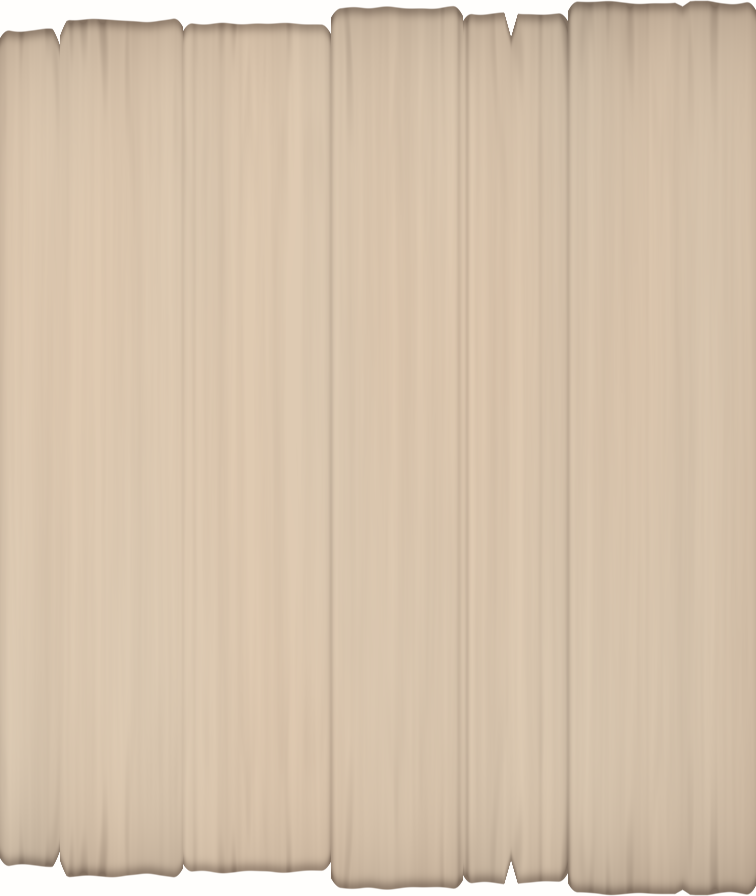
Write a WebGL 2 fragment shader that draws this texture.

```glsl
#version 300 es
precision highp float;
// Pale upright wooden planks with worn, shaded ends and fine vertical grain.

uniform vec2 u_resolution;
out vec4 fragColor;

const vec3 PAPER = vec3(1.0, 0.995, 0.99);
const vec3 WOOD = vec3(0.872, 0.793, 0.698);
const vec3 BARK = vec3(0.49, 0.42, 0.36);
const vec3 BLUSH = vec3(0.012, -0.003, -0.010);

// Plank: left, right, end inset, strength of end shading
const int PLANK_COUNT = 6;
const vec4 PLANKS[PLANK_COUNT] = vec4[](
    vec4(0.000, 0.080, 0.034, 0.26), vec4(0.080, 0.242, 0.022, 0.27),
    vec4(0.242, 0.438, 0.027, 0.17), vec4(0.438, 0.612, 0.008, 0.25),
    vec4(0.612, 0.7515, 0.015, 0.22), vec4(0.7515, 1.000, 0.003, 0.30));

// Seam: position, strength
const int SEAM_COUNT = 8;
const vec2 SEAMS[SEAM_COUNT] = vec2[](
    vec2(0.242, 0.11), vec2(0.257, 0.06), vec2(0.438, 0.19), vec2(0.607, 0.13),
    vec2(0.618, 0.19), vec2(0.715, 0.09), vec2(0.7515, 0.20), vec2(0.857, 0.05));

// Notch: position, half width, depth
const int NOTCH_COUNT = 3;
const vec3 NOTCHES[NOTCH_COUNT] = vec3[](
    vec3(0.079, 0.009, 0.008), vec3(0.676, 0.009, 0.027), vec3(0.903, 0.010, 0.005));

vec2 hashGradient(vec2 cell) {
    vec3 h = fract(cell.xyx * vec3(0.1031, 0.1030, 0.0973));
    h += dot(h, h.yzx + 33.33);
    float angle = 6.2832 * fract((h.x + h.y) * h.z);
    return vec2(cos(angle), sin(angle));
}

float gradientNoise(vec2 p) {
    vec2 i = floor(p), f = fract(p);
    vec2 w = f * f * f * (f * (f * 6.0 - 15.0) + 10.0);
    vec2 o = vec2(0.0, 1.0);
    float a = dot(hashGradient(i), f);
    float b = dot(hashGradient(i + o.yx), f - o.yx);
    float c = dot(hashGradient(i + o.xy), f - o.xy);
    float d = dot(hashGradient(i + o.yy), f - o.yy);
    return mix(mix(a, b, w.x), mix(c, d, w.x), w.y);
}

float bell(float x, float width) {
    x /= width;
    return exp(-x * x);
}

vec4 plankAt(float x) {
    vec4 plank = PLANKS[0];
    for (int i = 1; i < PLANK_COUNT; i++)
        if (x >= PLANKS[i].x) plank = PLANKS[i];
    return plank;
}

// Distance inward from the worn end of a plank, negative outside
float endDistance(vec2 uv, vec4 plank) {
    float side = min(uv.x - plank.x, plank.y - uv.x);
    float corner = max(0.0, 1.0 - side / 0.013);
    float inset = plank.z + 0.010 * corner * corner;
    inset += 0.005 * gradientNoise(vec2(uv.x * 23.0, 4.3 + step(0.5, uv.y) * 0.4));
    for (int i = 0; i < NOTCH_COUNT; i++)
        inset += NOTCHES[i].z * max(0.0, 1.0 - abs(uv.x - NOTCHES[i].x) / NOTCHES[i].y);
    return 0.5 - abs(uv.y - 0.5) - max(inset, 0.001);
}

// Long fibres, stretched along the plank
float grain(vec2 uv) {
    float x = uv.x + 0.002 * gradientNoise(uv * vec2(8.0, 3.0));
    return 0.075 * gradientNoise(vec2(x * 19.0, uv.y * 0.7 + 2.6))
         + 0.070 * gradientNoise(vec2(x * 53.0, uv.y * 0.8 + 7.3))
         + 0.050 * gradientNoise(vec2(x * 118.0, uv.y * 1.5 + 13.7))
         + 0.022 * gradientNoise(vec2(x * 260.0, uv.y * 9.0));
}

// Dark lines with a pale rim on their right, deeper towards the ends
float seams(float x, float nearEnd) {
    float shade = 0.0;
    for (int i = 0; i < SEAM_COUNT; i++) {
        float d = x - SEAMS[i].x;
        float line = bell(d, 0.0028) + 0.3 * bell(d, 0.009) - 0.28 * bell(d - 0.007, 0.004);
        shade += SEAMS[i].y * line;
    }
    return shade * (0.85 + 0.7 * nearEnd);
}

// Slanted splits that fade out away from the ends
float splits(vec2 uv, float depth) {
    float lean = 0.10 * depth * gradientNoise(vec2(uv.x * 9.0, 3.4));
    float n = gradientNoise(vec2((uv.x + lean) * 62.0, abs(uv.y - 0.5) * 5.0));
    return 0.30 * smoothstep(0.08, 0.5, n) * exp(-depth / 0.075);
}

void main() {
    vec2 uv = gl_FragCoord.xy / u_resolution;
    vec4 plank = plankAt(uv.x);
    float edge = endDistance(uv, plank);
    float depth = max(edge, 0.0);

    // Gather the darkening of the wood
    float shade = 0.035 + 0.055 * smoothstep(0.3, 1.0, uv.x) + grain(uv);
    shade += 0.50 * bell(depth, 0.009) + plank.w * exp(-depth / 0.060);
    shade += seams(uv.x, exp(-depth / 0.05)) + splits(uv, depth);
    shade += 0.16 * exp(-uv.x / 0.008) + 0.13 * exp(-(1.0 - uv.x) / 0.010);

    // Tint the wood and cut the planks out of the ground
    float warmth = gradientNoise(uv * vec2(7.0, 2.0) + 5.2);
    vec3 wood = mix(WOOD, BARK, clamp(shade, 0.0, 0.95)) + BLUSH * warmth;
    float pixel = 1.0 / u_resolution.y;
    fragColor = vec4(mix(PAPER, wood, smoothstep(-pixel, pixel, edge)), 1.0);
}
```
